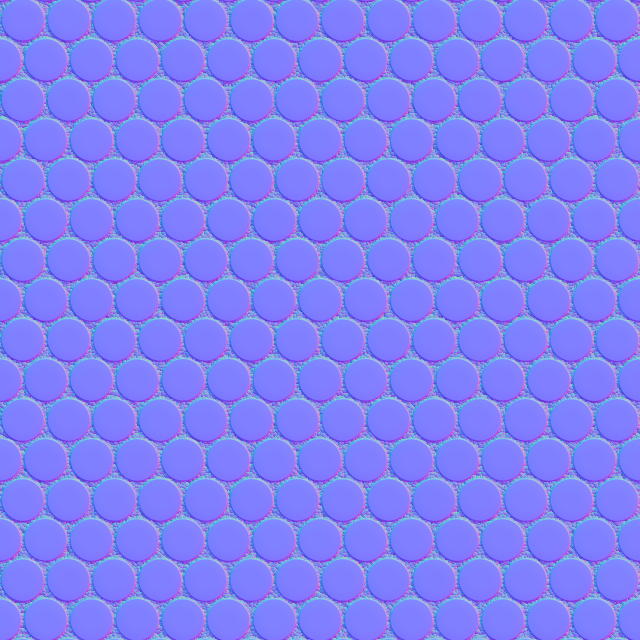
This texture map is drawn by a WebGL 2 fragment shader. Its source:

```glsl
#version 300 es
precision highp float;
// Tangent-space normal map of round mosaic tiles in staggered rows with rough grout.

#define COLUMNS 14.0
#define ROWS 16.0
#define RADIUS 0.474        // tile radius, in column widths
#define BEVEL 0.036         // width of the rounded rim
#define RIM_SLOPE 0.72      // steepness at the tile edge
#define DOME_SLOPE 0.07     // gentle curvature of the tile face
#define FILLET 0.032        // reach of the grout sloping away from a tile
#define GRAIN_CELLS 210.0   // grout grains across the canvas
#define GRAIN_SLOPE 0.75
#define JITTER 0.010        // placement error of each tile
#define TILT 0.018          // random lean of each tile
#define GROUT_SHORTEN 0.84  // unresolved roughness shortens the normal

uniform vec2 u_resolution;
out vec4 fragColor;

vec2 hash22(vec2 p) {
    vec3 q = fract(vec3(p.xyx) * vec3(0.1031, 0.1030, 0.0973));
    q += dot(q, q.yzx + 33.33);
    return fract((q.xx + q.yz) * q.zy);
}

// Offset from the nearest grain centre; wraps after "cells" cells.
vec2 grainOffset(vec2 uv, float cells) {
    vec2 p = uv * cells;
    vec2 cell = floor(p);
    vec2 nearest = vec2(2.0);
    for (int y = -1; y <= 1; y++) {
        for (int x = -1; x <= 1; x++) {
            vec2 c = cell + vec2(x, y);
            vec2 offset = p - c - hash22(mod(c, cells) + cells);
            if (dot(offset, offset) < dot(nearest, nearest)) nearest = offset;
        }
    }
    return nearest;
}

// Offset from the nearest tile centre in column widths, and the tile's wrapped id.
vec2 tileOffset(vec2 uv, out vec2 id) {
    vec2 p = uv * vec2(COLUMNS, ROWS);
    vec2 nearest = vec2(2.0);
    id = vec2(0.0);
    for (int j = -1; j <= 1; j++) {
        float row = floor(p.y) + float(j);
        float stagger = 0.5 * mod(row, 2.0);
        float column = floor(p.x - stagger + 0.5);
        vec2 tile = mod(vec2(column, row), vec2(COLUMNS, ROWS));
        vec2 offset = p - vec2(column + stagger, row + 0.5);
        offset.y *= COLUMNS / ROWS;
        offset -= JITTER * (hash22(tile + 7.0) - 0.5);
        if (dot(offset, offset) < dot(nearest, nearest)) {
            nearest = offset;
            id = tile;
        }
    }
    return nearest;
}

void main() {
    vec2 uv = gl_FragCoord.xy / u_resolution;
    float pixel = COLUMNS / min(u_resolution.x, u_resolution.y);

    vec2 id;
    vec2 offset = tileOffset(uv, id);
    float r = length(offset);
    vec2 outward = offset / max(r, 0.0001);

    // Tile: almost flat face, then a rounded rim
    float face = DOME_SLOPE * smoothstep(0.18, RADIUS, r);
    float rim = RIM_SLOPE * smoothstep(RADIUS - BEVEL, RADIUS, r);
    vec2 tileSlope = outward * (face + rim) + TILT * (hash22(id + 31.0) - 0.5);

    // Grout: falls away from the tile, covered in two sizes of grain
    float fall = RIM_SLOPE * exp(-max(r - RADIUS, 0.0) / FILLET);
    vec2 grain = grainOffset(uv, GRAIN_CELLS)
               + 0.6 * grainOffset(uv, floor(GRAIN_CELLS * 0.5));
    vec2 groutSlope = outward * fall + GRAIN_SLOPE * grain + vec2(0.03, 0.13);

    // Blend slopes across the tile edge and encode the normal
    float edge = max(pixel, 0.006);
    float grout = smoothstep(RADIUS - edge, RADIUS + edge, r);
    vec3 normal = normalize(vec3(mix(tileSlope, groutSlope, grout), 1.0));
    normal *= mix(1.0, GROUT_SHORTEN, grout);
    fragColor = vec4(0.5 + 0.5 * normal, 1.0);
}
```
